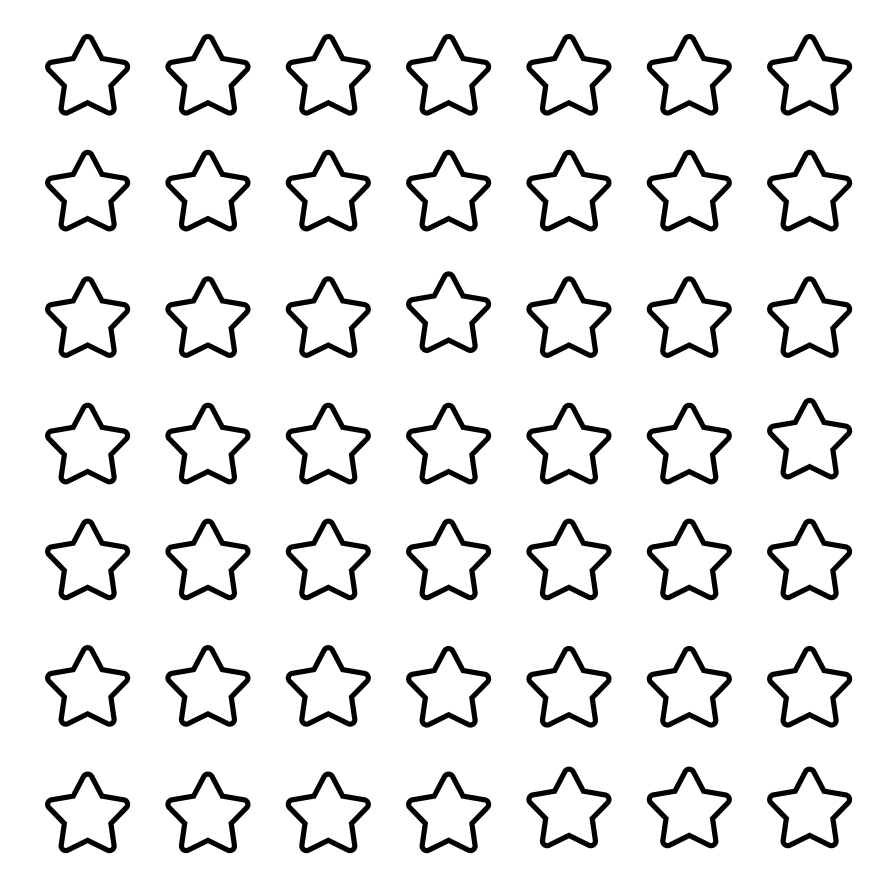
A WebGL 2 fragment shader for this pattern:

```glsl
#version 300 es
precision highp float;
// Seven by seven grid of rounded, black-outlined stars on white, with a few stars slightly off their row.

uniform vec2 u_resolution;
out vec4 fragColor;

// Colours
const vec3 PAPER = vec3(1.0);
const vec3 INK = vec3(0.0);

// Grid layout, in canvas units
const int ROWS = 7;
const float COLUMNS = 7.0;
const vec2 FIRST_STAR = vec2(0.0978, 0.9126); // centre of the upper left star
const vec2 PITCH = vec2(0.1343, 0.14115);
const float ROW_SQUEEZE = 0.01185;            // every third row gap is tighter
const float RAISE = 0.0055;                   // lift of the misplaced stars
const float SAG = 0.0010;                     // drop along the end of one row

// Star shape
const float TIP_RADIUS = 0.0414;
const float NOTCH_RADIUS = 0.0215;
const float ROUNDING = 0.0052;
const float HALF_STROKE = 0.0029;

const float POINT_ANGLE = 6.28318531 / 5.0;

// Signed distance to a five-pointed star, points rounded outwards
float roundedStar(vec2 p) {
    // Fold every point onto one half of the upper point
    float angle = atan(p.x, p.y);
    angle = abs(angle - POINT_ANGLE * round(angle / POINT_ANGLE));
    vec2 q = length(p) * vec2(sin(angle), cos(angle));

    // Distance to the edge from tip to notch
    vec2 tip = vec2(0.0, TIP_RADIUS);
    vec2 notch = NOTCH_RADIUS * vec2(sin(0.5 * POINT_ANGLE), cos(0.5 * POINT_ANGLE));
    vec2 edge = notch - tip;
    vec2 fromTip = q - tip;
    float along = clamp(dot(fromTip, edge) / dot(edge, edge), 0.0, 1.0);
    float side = edge.x * fromTip.y - edge.y * fromTip.x;
    return length(fromTip - edge * along) * sign(side) - ROUNDING;
}

// Vertical shift of single stars; cells count from the upper left
float nudge(float column, int row) {
    bool raised = (row == 2 && column == 3.0)
               || (row == 3 && column == 6.0)
               || (row == 6 && column >= 4.0);
    bool sagging = row == 5 && column >= 3.0;
    return raised ? RAISE : (sagging ? -SAG : 0.0);
}

void main() {
    vec2 p = gl_FragCoord.xy / u_resolution;
    float pixel = 1.0 / min(u_resolution.x, u_resolution.y);

    // Nearest column, then the nearest outline over all rows
    float column = clamp(round((p.x - FIRST_STAR.x) / PITCH.x), 0.0, COLUMNS - 1.0);
    float outline = 1.0;
    for (int row = 0; row < ROWS; row++) {
        float drop = float(row) * PITCH.y - float((row + 2) / 3) * ROW_SQUEEZE;
        vec2 centre = FIRST_STAR + vec2(column * PITCH.x, nudge(column, row) - drop);
        outline = min(outline, abs(roundedStar(p - centre)) - HALF_STROKE);
    }

    // Ink the stroke with a one-pixel soft edge
    float ink = clamp(0.5 - outline / pixel, 0.0, 1.0);
    fragColor = vec4(mix(PAPER, INK, ink), 1.0);
}
```
